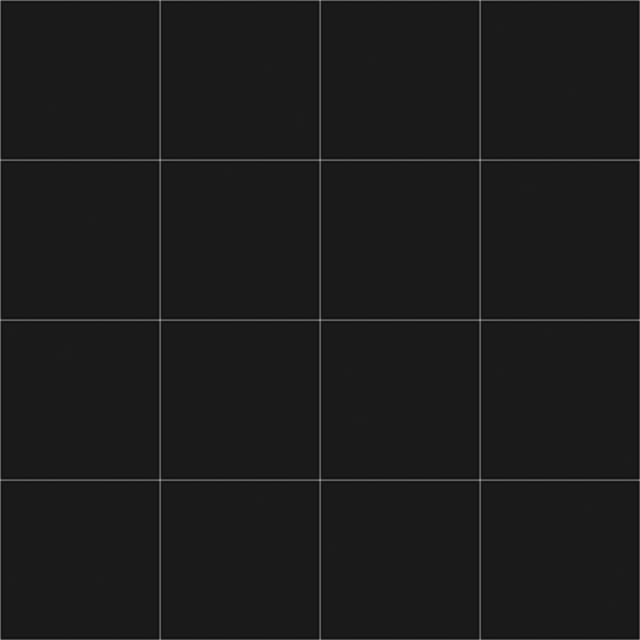
Write a WebGL 1 fragment shader that draws this pattern.

```glsl
precision highp float;
// Near-black square tiles in a 4 by 4 grid, parted by hairline grey joints.
// Each joint is a lit and a shaded half inside a thin dark groove, box filtered;
// wrapping value noise adds a barely visible fine mottle to the tile faces.

#define TILES 4.0
#define JOINT_HALF 0.001953125
#define GROOVE_HALF 0.00390625
#define FACE_GREY 0.102
#define GROOVE_GREY 0.035
#define LIT_GREY 0.375
#define SHADED_GREY 0.29
#define MOTTLE_CELLS 64.0
#define MOTTLE_AMOUNT 0.0045

uniform vec2 u_resolution;

float hash(vec2 p) {
  return fract(sin(dot(p, vec2(127.1, 311.7))) * 43758.5453);
}

// Value noise whose lattice wraps after the given number of cells
float wrapNoise(vec2 uv, float cells) {
  vec2 p = uv * cells;
  vec2 cell = floor(p);
  vec2 f = fract(p);
  f = f * f * (3.0 - 2.0 * f);
  vec2 a = mod(cell, cells);
  vec2 b = mod(cell + 1.0, cells);
  return mix(mix(hash(a), hash(vec2(b.x, a.y)), f.x),
             mix(hash(vec2(a.x, b.y)), hash(b), f.x), f.y);
}

// Share of a pixel covered by a band centred on zero, for each axis
vec2 bandCoverage(vec2 d, float halfWidth, vec2 pixel) {
  vec2 h = vec2(halfWidth);
  return (clamp(d + 0.5 * pixel, -h, h) - clamp(d - 0.5 * pixel, -h, h)) / pixel;
}

void main() {
  vec2 pixel = 1.0 / u_resolution;
  vec2 uv = gl_FragCoord.xy * pixel;

  // Signed distance to the nearest joint along each axis
  vec2 d = (fract(uv * TILES + 0.5) - 0.5) / TILES;

  // Tile face
  float mottle = 0.65 * wrapNoise(uv, MOTTLE_CELLS)
               + 0.35 * wrapNoise(uv, MOTTLE_CELLS * 2.0) - 0.5;
  float grey = FACE_GREY + MOTTLE_AMOUNT * mottle;

  // Dark groove
  vec2 groove = bandCoverage(d, GROOVE_HALF, pixel);
  grey = mix(grey, GROOVE_GREY, max(groove.x, groove.y));

  // Joint, lit on its right and lower halves
  vec2 joint = bandCoverage(d, JOINT_HALF, pixel);
  vec2 lit = clamp(0.5 + vec2(d.x, -d.y) / pixel, 0.0, 1.0);
  vec2 jointGrey = joint * mix(vec2(SHADED_GREY), vec2(LIT_GREY), lit);
  vec2 lines = jointGrey + (1.0 - joint) * grey;

  // Crossing joints brighten each other
  float crossing = joint.x * joint.y;
  float brightest = max(lines.x, lines.y);
  float screened = 1.0 - (1.0 - lines.x) * (1.0 - lines.y);
  gl_FragColor = vec4(vec3(mix(brightest, screened, crossing)), 1.0);
}
```
